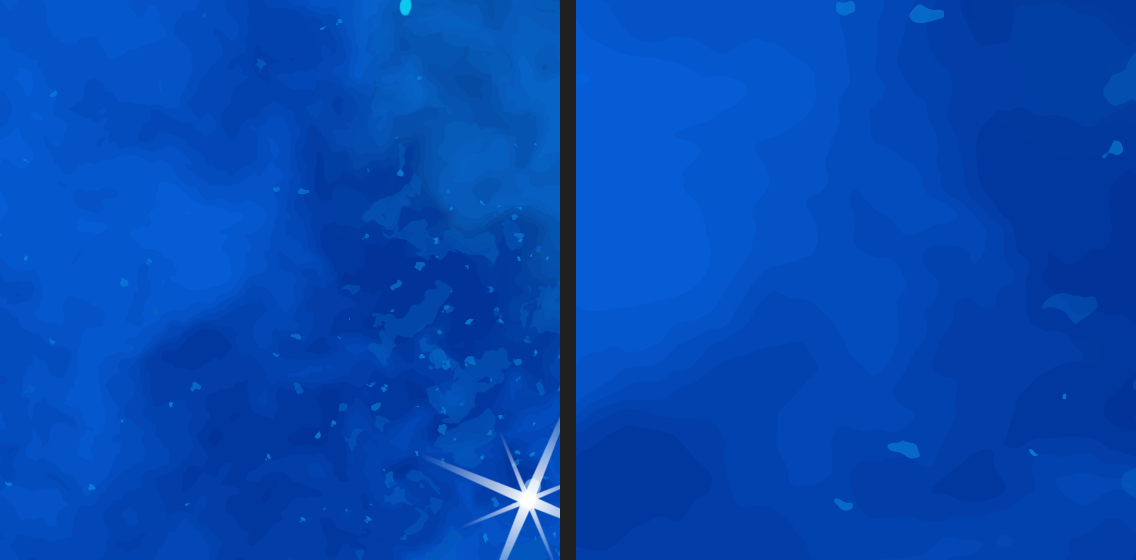
Left, the full canvas; right, a detail of the centre.
Reproduce this background procedurally as a Shadertoy shader.

```glsl
// Blue paint wash: broad light and dark pools plus warped noise, cut into flat tones,
// with teal patches and irregular bright flecks gathering on the right.
// An eight-rayed white glint sits near the lower right corner.

const vec3 DEEP_BLUE = vec3(0.0, 0.18, 0.57);
const vec3 LIGHT_BLUE = vec3(0.02, 0.38, 0.86);
const vec3 TEAL_SHIFT = vec3(0.012, 0.03, -0.045);
const vec3 PATCH_BLUE = vec3(0.02, 0.39, 0.76);
const vec3 FLECK_BLUE = vec3(0.04, 0.53, 0.87);
const vec3 CYAN = vec3(0.05, 0.78, 0.93);
const float TONES = 10.0;
const float BASE_TONE = 0.63;
const float COARSE_GRAIN = 0.4;
const float FINE_GRAIN = 0.26;
const vec2 GLINT = vec2(0.943, 0.107);
const float GLINT_ANGLE = 0.389;

// Pools of tone: centre, radius, strength
const vec4 POOLS[10] = vec4[10](
    vec4(0.77, 0.56, 0.13, -0.30), vec4(0.45, 0.12, 0.20, -0.28),
    vec4(0.48, 0.87, 0.13, -0.28), vec4(0.88, 0.36, 0.22, -0.28),
    vec4(0.58, 0.34, 0.18, -0.22), vec4(0.37, 0.56, 0.13, 0.20),
    vec4(0.15, 0.65, 0.16, 0.10), vec4(0.33, 0.75, 0.12, -0.16),
    vec4(0.62, 0.68, 0.15, -0.22), vec4(0.37, 0.34, 0.13, -0.16));

float hash(vec2 p) {
    vec3 q = fract(p.xyx * vec3(0.1031, 0.1030, 0.0973));
    q += dot(q, q.yzx + 33.33);
    return fract((q.x + q.y) * q.z);
}

float noise(vec2 p) {
    vec2 i = floor(p), f = fract(p);
    f = f * f * (3.0 - 2.0 * f);
    return mix(mix(hash(i), hash(i + vec2(1, 0)), f.x),
               mix(hash(i + vec2(0, 1)), hash(i + vec2(1, 1)), f.x), f.y);
}

float fbm(vec2 p) {
    float sum = 0.0, amp = 0.53;
    for (int i = 0; i < 4; i++) {
        sum += amp * noise(p);
        p = mat2(1.6, 1.2, -1.2, 1.6) * p + 17.3;
        amp *= 0.5;
    }
    return sum;
}

mat2 rotation(float a) {
    return mat2(cos(a), sin(a), -sin(a), cos(a));
}

// Flat tone steps with edges about one pixel wide
float posterize(float v) {
    float x = v * TONES;
    float w = clamp(0.7 * fwidth(x), 0.001, 0.5);
    return (floor(x) + smoothstep(0.5 - w, 0.5 + w, fract(x))) / TONES;
}

float poolTone(vec2 p) {
    float tone = BASE_TONE;
    for (int i = 0; i < 10; i++) {
        vec2 d = (p - POOLS[i].xy) / POOLS[i].z;
        tone += POOLS[i].w * exp(-dot(d, d));
    }
    return tone;
}

// One torn, randomly turned fleck in some of the grid cells
float flecks(vec2 p, float cells, float density, float px) {
    vec2 id = floor(p * cells);
    vec2 seed = id + cells * 3.7;
    vec2 jitter = vec2(hash(seed + 11.0), hash(seed + 23.0)) - 0.5;
    vec2 q = fract(p * cells) - 0.5 - 0.45 * jitter;
    q = rotation(6.283 * hash(seed + 37.0)) * q;
    float size = mix(0.07, 0.24, hash(seed + 51.0));
    float torn = (noise(q * 1.5 / size + seed * 7.0) - 0.5) * size * 1.2;
    float d = length(q * vec2(1.0, mix(1.0, 2.0, hash(seed + 67.0)))) - size * 0.8 + torn;
    return step(hash(seed), density) * smoothstep(px, -px, d / cells);
}

// Tapered beam through the origin along x, fading toward both tips
float beam(vec2 p, float reach, float width, float px) {
    float t = clamp(abs(p.x) / reach, 0.0, 1.0);
    float halfWidth = width * mix(1.0, 0.35, t);
    return smoothstep(px, -px, abs(p.y) - halfWidth) * pow(1.0 - t, 1.1);
}

void mainImage(out vec4 fragColor, in vec2 fragCoord) {
    float scale = min(iResolution.x, iResolution.y);
    vec2 p = fragCoord / scale;
    float px = 1.0 / scale;

    // Washed ground, its middle tones spread apart
    vec2 warp = vec2(fbm(p * 10.0 + 3.1), fbm(p * 10.0 + 41.7)) - 0.5;
    vec2 w = p + 0.12 * warp;
    float tone = poolTone(w) + COARSE_GRAIN * (fbm(w * 6.0 + 8.0) - 0.5);
    tone += FINE_GRAIN * (noise(w * 19.0 + 30.0) - 0.5) * mix(0.6, 1.2, smoothstep(0.4, 0.8, p.x));
    tone = mix(tone, smoothstep(0.15, 0.85, tone), 0.55);
    vec3 col = mix(DEEP_BLUE, LIGHT_BLUE, clamp(posterize(tone), 0.0, 1.0));

    // Teal side and its ragged patches
    float right = smoothstep(0.52, 0.78, w.x);
    float side = right * smoothstep(0.35, 0.7, w.y + 0.3 * (w.x - 0.6));
    side *= smoothstep(0.1, 0.4, tone);
    col += TEAL_SHIFT * posterize(side);
    float ragged = fbm(w * 16.0 + 60.0) - mix(0.9, 0.6, right);
    float rim = max(0.7 * fwidth(ragged), 0.001);
    col = mix(col, PATCH_BLUE, 0.4 * smoothstep(-rim, rim, ragged));

    // Flecks, densest right of centre
    vec2 c = (p - vec2(0.82, 0.42)) / vec2(0.2, 0.26);
    float crowd = exp(-dot(c, c));
    col = mix(col, PATCH_BLUE, 0.65 * flecks(p, 12.0, 0.02 + 0.4 * crowd, px));
    col = mix(col, FLECK_BLUE, 0.55 * flecks(p + 0.013, 23.0, 0.04 + 0.36 * crowd, px));
    col = mix(col, FLECK_BLUE, 0.75 * flecks(p + 0.031, 34.0, 0.015 + 0.14 * crowd, px));
    float drop = length((p - vec2(0.724, 0.989)) * vec2(1.0, 0.5)) - 0.009;
    col = mix(col, CYAN, smoothstep(px, -px, drop + 0.004 * (noise(p * 90.0) - 0.5)));

    // Glint: broad and fine beams alternate
    vec2 g = p - GLINT;
    float halo = smoothstep(px, -px, length(g - vec2(0.008, 0.023)) - 0.015);
    col = mix(col, vec3(0.65, 0.85, 1.0), 0.6 * halo);
    for (int i = 0; i < 4; i++) {
        bool broad = i % 2 == 1;
        vec2 q = rotation(-GLINT_ANGLE - 0.7854 * float(i)) * g;
        float ray = beam(q, broad ? 0.21 : 0.135, broad ? 0.010 : 0.005, px);
        col = mix(col, vec3(1.0), ray);
    }
    col = mix(col, vec3(1.0), smoothstep(0.019, 0.009, length(g)));

    fragColor = vec4(clamp(col, 0.0, 1.0), 1.0);
}
```
